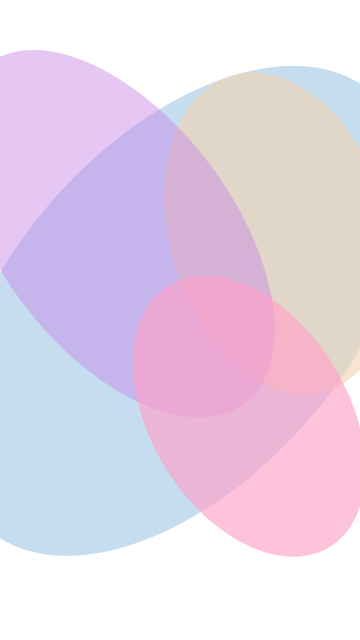
A Shadertoy shader for this background:

```glsl
// Four large translucent ellipses layered over a white ground.
// Each is set by its centre, half extents and lean; layers are blended
// back to front, with edges smoothed by a first-order distance estimate.

// Colour of each layer, with opacity in alpha
const vec3 GROUND = vec3(1.0);
const vec4 BLUE   = vec4(0.776, 0.867, 0.941, 1.00);
const vec4 SAND   = vec4(0.961, 0.827, 0.675, 0.58);
const vec4 VIOLET = vec4(0.776, 0.502, 0.902, 0.44);
const vec4 PINK   = vec4(1.000, 0.631, 0.784, 0.65);

// Centre (xy) and half extents (zw), in canvas heights from the middle
const vec4 BLUE_BOX   = vec4( 0.0000,  0.0143, 0.3591, 0.3828);
const vec4 SAND_BOX   = vec4( 0.1543,  0.1354, 0.1790, 0.2513);
const vec4 VIOLET_BOX = vec4(-0.0996,  0.1348, 0.2474, 0.2871);
const vec4 PINK_BOX   = vec4( 0.1081, -0.1504, 0.1816, 0.2194);

// Lean from -1 to 1: positive leans right, negative leans left
const float BLUE_LEAN   =  0.493;
const float SAND_LEAN   = -0.229;
const float VIOLET_LEAN = -0.524;
const float PINK_LEAN   = -0.380;

// Approximate signed distance to a leaning ellipse inscribed in its box
float ellipseDistance(vec2 p, vec4 box, float lean) {
    vec2 u = (p - box.xy) / box.zw;
    vec2 v = (u - lean * u.yx) / (1.0 - lean * lean);
    float radius = sqrt(max(dot(u, v), 1e-6));
    vec2 slope = v / (box.zw * radius);
    return (radius - 1.0) / max(length(slope), 1e-4);
}

// Blend one translucent ellipse over the colour below it
vec3 layer(vec3 below, vec2 p, vec4 box, float lean, vec4 tint) {
    float pixel = 1.0 / iResolution.y;
    float cover = clamp(0.5 - ellipseDistance(p, box, lean) / pixel, 0.0, 1.0);
    return mix(below, tint.rgb, tint.a * cover);
}

void mainImage(out vec4 fragColor, in vec2 fragCoord) {
    vec2 p = (fragCoord - 0.5 * iResolution.xy) / iResolution.y;

    // Back to front
    vec3 color = GROUND;
    color = layer(color, p, BLUE_BOX, BLUE_LEAN, BLUE);
    color = layer(color, p, SAND_BOX, SAND_LEAN, SAND);
    color = layer(color, p, VIOLET_BOX, VIOLET_LEAN, VIOLET);
    color = layer(color, p, PINK_BOX, PINK_LEAN, PINK);

    fragColor = vec4(color, 1.0);
}
```
